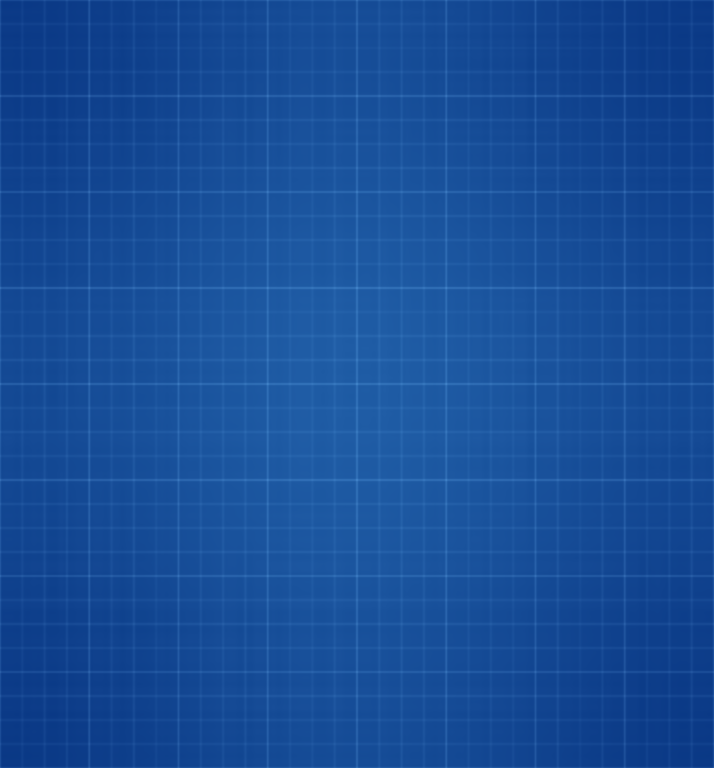
Give the GLSL for this pattern, as a Shadertoy shader.

```glsl
// Blueprint grid: pale major and minor rules over a blue ground with a soft central glow.
#define MAJOR_COUNT 8.0
#define MINOR_PER_MAJOR 4.0
#define MAJOR_WIDTH 0.0014
#define MINOR_WIDTH 0.0017
#define MAJOR_STRENGTH 0.085
#define MINOR_STRENGTH 0.032
#define STREAK_COUNT 128.0
#define STREAK_STRENGTH 0.014
#define PATCH_COUNT 12.0
#define GLOW_COLOR vec3(0.122, 0.362, 0.648)
#define EDGE_COLOR vec3(0.043, 0.226, 0.527)
#define LINE_TINT vec3(0.95, 1.10, 1.0)

const float PI = 3.14159265;

float hash(vec2 p) {
    return fract(sin(dot(p, vec2(127.1, 311.7))) * 43758.5453);
}

// Value noise that wraps after period cells on each axis.
float wrappedNoise(vec2 p, vec2 period) {
    vec2 cell = floor(p);
    vec2 f = fract(p);
    f = f * f * (3.0 - 2.0 * f);
    vec2 a = mod(cell, period);
    vec2 b = mod(cell + 1.0, period);
    return mix(mix(hash(a), hash(vec2(b.x, a.y)), f.x),
               mix(hash(vec2(a.x, b.y)), hash(b), f.x), f.y);
}

// Soft rule whose total light stays constant when thinner than a pixel.
float softRule(float dist, float width, float pixel) {
    float spread = length(vec2(width, 0.5 * pixel));
    return width / spread * exp(-dist * dist / (spread * spread));
}

// Rules along one axis: t runs 0..1 over an extent in canvas heights.
float rules(float t, float extent, float seed, float pixel) {
    float minorCount = MAJOR_COUNT * MINOR_PER_MAJOR;
    float index = floor(t * minorCount + 0.5);
    float dist = (t - index / minorCount) * extent;
    bool isMajor = mod(index, MINOR_PER_MAJOR) < 0.5;
    float variation = hash(vec2(mod(index, minorCount), seed));
    if (isMajor) {
        return MAJOR_STRENGTH * mix(0.85, 1.15, variation)
             * softRule(dist, MAJOR_WIDTH, pixel);
    }
    return MINOR_STRENGTH * mix(0.6, 1.3, variation)
         * softRule(dist, MINOR_WIDTH, pixel);
}

// Faint fine streaks along one axis.
float streaks(float t, float seed) {
    return wrappedNoise(vec2(t * STREAK_COUNT, seed), vec2(STREAK_COUNT, 64.0)) - 0.5;
}

void mainImage(out vec4 fragColor, in vec2 fragCoord) {
    vec2 uv = fragCoord / iResolution.xy;
    float aspect = iResolution.x / iResolution.y;
    float pixel = 1.0 / iResolution.y;

    // Periodic glow, brightest at the centre and flat across the seams.
    vec2 wave = sin(PI * (uv - 0.5));
    float falloff = dot(wave * wave, vec2(0.54, 0.46));
    vec3 color = mix(GLOW_COLOR, EDGE_COLOR, falloff);

    // Uneven weave, stronger in some patches than others.
    float patchX = wrappedNoise(uv * PATCH_COUNT, vec2(PATCH_COUNT));
    float patchY = wrappedNoise(uv * PATCH_COUNT + 5.0, vec2(PATCH_COUNT));
    color += STREAK_STRENGTH * (streaks(uv.x, 3.0) * patchX + streaks(uv.y, 9.0) * patchY);

    // Ruled grid, with the two directions adding where they cross.
    float ruled = rules(uv.x, aspect, 17.0, pixel) + rules(uv.y, 1.0, 41.0, pixel);
    color += ruled * LINE_TINT;

    fragColor = vec4(clamp(color, 0.0, 1.0), 1.0);
}
```
